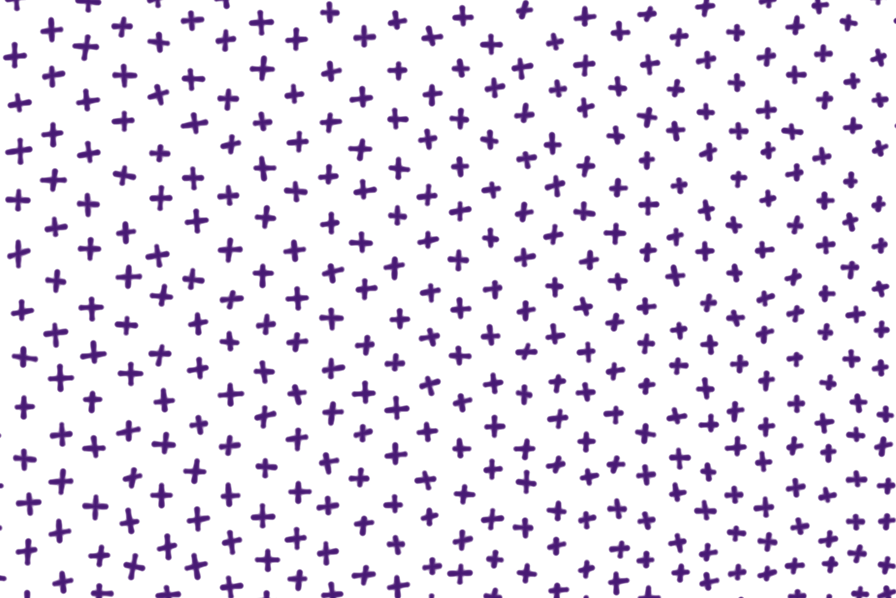
Write a Shadertoy shader that draws this pattern.

```glsl
#define COLUMN_STEP vec2(6.02, 0.0254)  // spacing and its shrink to the right
#define ROW_STEP 8.69
#define JITTER vec2(0.45, 0.95)
#define REACH_LEFT 2.02
#define REACH_RIGHT 1.52
#define STROKE 0.46
#define FILLET 0.35
#define SOFTNESS 0.2
#define PAPER vec3(1.0)
#define INK_CORE vec3(0.28, 0.10, 0.455)
#define INK_RIM vec3(0.36, 0.18, 0.51)

vec4 hash4(vec2 cell) {
    vec4 h = fract(cell.xyxy * vec4(0.1031, 0.1030, 0.0973, 0.1099) + 0.37);
    h += dot(h, h.wzxy + 33.33);
    return fract((h.xxyz + h.yzzw) * h.zywx);
}

float smoothMin(float a, float b, float k) {
    float h = max(k - abs(a - b), 0.0) / k;
    return min(a, b) - h * h * k * 0.25;
}

float segment(vec2 p, vec2 a, vec2 b) {
    vec2 ap = p - a, ab = b - a;
    return length(ap - ab * clamp(dot(ap, ab) / dot(ab, ab), 0.0, 1.0));
}

// Solves step * n - shrink * n * n = d for n
float indexAt(float d, float step0, float shrink) {
    float root = sqrt(max(step0 * step0 - 4.0 * shrink * d, 0.0));
    return (step0 - root) / (2.0 * shrink);
}

float rowShrink(float col) { return 0.022 + 0.0035 * max(col, 0.0); }

// Neighbouring columns are staggered by half a row
float rowStart(float col) {
    return 4.3 - 0.147 * col + 4.1 * (1.0 - mod(col, 2.0));
}

vec2 crossCentre(float col, float row) {
    float x = 3.1 + col * (COLUMN_STEP.x - COLUMN_STEP.y * col);
    float y = rowStart(col) + row * (ROW_STEP - rowShrink(col) * row);
    // Outer columns lean to the right on the way down
    float lean = 2.6 * clamp(1.0 - col / 9.0, 0.0, 1.0);
    lean += 1.6 * smoothstep(23.0, 26.0, col);
    return vec2(x + lean * (y * 0.01 - 0.3), y);
}

// Two uneven brush strokes with rounded ends
float brushCross(vec2 p, float reach, vec2 cell) {
    vec4 arm = (reach - STROKE) * (0.78 + 0.44 * hash4(cell + 41.0));
    vec4 bend = (hash4(cell + 83.0) - 0.5) * 0.55;
    float phase = 6.2832 * hash4(cell + 127.0).x;
    float wobble = 0.05 * sin(2.3 * p.x + phase) + 0.04 * sin(3.1 * p.y - 2.0 * phase);
    float across = segment(p, vec2(-arm.x, bend.x - 0.1), vec2(arm.y, bend.y + 0.1));
    float down = segment(p, vec2(bend.z, -arm.z), vec2(bend.w, arm.w));
    return smoothMin(across, down, FILLET) - STROKE + wobble;
}

void mainImage(out vec4 fragColor, in vec2 fragCoord) {
    // Canvas height is 100 units, y points down
    float unit = 100.0 / iResolution.y;
    vec2 p = vec2(fragCoord.x, iResolution.y - fragCoord.y) * unit;

    float nearCol = round(indexAt(p.x - 3.1, COLUMN_STEP.x, COLUMN_STEP.y));
    float d = 1e3;
    for (int i = -1; i <= 1; i++) {
        float col = nearCol + float(i);
        float nearRow = round(indexAt(p.y - rowStart(col), ROW_STEP, rowShrink(col)));
        float reach = mix(REACH_LEFT, REACH_RIGHT, clamp(col / 24.0, 0.0, 1.0));
        for (int j = -1; j <= 1; j++) {
            vec2 cell = vec2(col, nearRow + float(j));
            vec4 rnd = hash4(cell + 11.0);
            vec2 centre = crossCentre(cell.x, cell.y) + JITTER * (2.0 * rnd.xy - 1.0);
            float angle = 0.22 * (rnd.z - 0.5);
            float c = cos(angle), s = sin(angle);
            vec2 q = mat2(c, s, -s, c) * ((p - centre) * vec2(1.0, -1.0));
            d = min(d, brushCross(q, reach * (0.92 + 0.16 * rnd.w), cell));
        }
    }

    // Ink grows paler toward the rim
    vec3 ink = mix(INK_CORE, INK_RIM, smoothstep(-0.42, -0.05, d));
    float edge = max(SOFTNESS, 0.75 * unit);
    fragColor = vec4(mix(ink, PAPER, smoothstep(-edge, edge, d)), 1.0);
}
```
